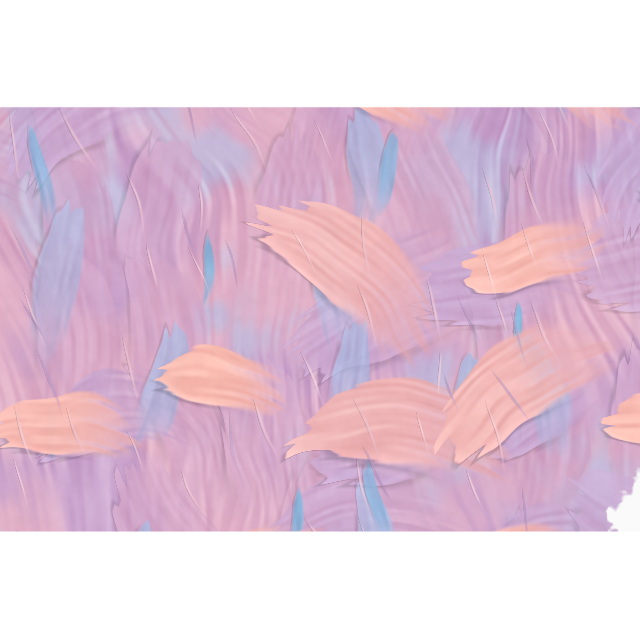
This texture is drawn by a Shadertoy shader. Its source:

```glsl
// Pastel oil paint: peach, lilac and blue brush dabs in a wide panel on white.

// Integer hash: three random values per cell and seed.
vec3 hash3(vec2 cell, float seed) {
    uvec3 v = uvec3(ivec3(floor(vec3(cell, seed))) + 4096);
    v = v * 1664525u + 1013904223u;
    v.x += v.y * v.z; v.y += v.z * v.x; v.z += v.x * v.y;
    v ^= v >> 16u;
    v.x += v.y * v.z; v.y += v.z * v.x; v.z += v.x * v.y;
    return vec3(v & 65535u) / 65535.0;
}

float noise(vec2 p) {
    vec2 i = floor(p), f = fract(p);
    f = f * f * (3.0 - 2.0 * f);
    vec2 e = vec2(0, 1);
    return mix(mix(hash3(i, 0.0).x, hash3(i + e.yx, 0.0).x, f.x),
               mix(hash3(i + e.xy, 0.0).x, hash3(i + e.yy, 0.0).x, f.x), f.y);
}

float fbm(vec2 p) {
    return 0.55 * noise(p) + 0.3 * noise(p * 2.1 + 7.0) + 0.15 * noise(p * 4.3 + 19.0);
}

// One layer of scattered dabs; size is the half length and half width in cells.
void strokes(inout vec3 col, vec2 p, float cell, float seed, float density,
             vec2 angles, vec2 size, vec3 paintA, vec3 paintB, float opacity) {
    vec2 home = floor(p / cell);
    for (int j = -1; j <= 1; j++)
    for (int i = -1; i <= 1; i++) {
        vec2 id = home + vec2(i, j);
        vec3 place = hash3(id, seed), look = hash3(id, seed + 1.0);
        if (place.z > density) continue;

        // Bent local frame, x along the stroke
        float a = mix(angles.x, angles.y, look.x);
        vec2 r = p - (id + 0.25 + 0.5 * place.xy) * cell;
        r = vec2(r.x * cos(a) + r.y * sin(a), r.y * cos(a) - r.x * sin(a));
        vec2 extent = size * cell * (0.75 + 0.45 * look.y);
        vec2 q = r / extent;
        q.y += (look.z - 0.3) * 0.9 * (q.x * q.x - 0.3);

        // Bristle marks tear the ends and thin the trailing half
        float bristle = noise(vec2(q.x * 1.6, q.y * extent.y * 150.0) + 60.0 * look.xy);
        float x = q.x + (bristle - 0.5) * 0.35;
        float d = 1.0 - sqrt(x * x * x * x + q.y * q.y * (1.0 + 0.7 * max(-x, 0.0)));
        float soft = min(0.004 / extent.y, 0.9);
        float body = smoothstep(0.0, soft + 0.35 * smoothstep(-0.2, 0.8, x), d);
        body *= 1.0 - smoothstep(0.0, 1.2, x) * (0.35 + 0.6 * bristle);

        // Shadow under the raised lower rim, light on its inside
        float low = smoothstep(0.1, -0.6, q.y) * smoothstep(0.5, -0.3, x) * opacity;
        col *= 1.0 - 0.17 * low * smoothstep(-0.14, 0.0, d) * (1.0 - body);
        vec3 paint = mix(paintA, paintB, clamp(look.y * 0.6 + 0.4 * smoothstep(-0.3, 0.9, x), 0.0, 1.0));
        paint += (bristle - 0.5) * vec3(0.07, 0.12, 0.11);
        paint += 0.05 * low * smoothstep(0.25, 0.05, d);
        col = mix(col, paint, body * opacity);
    }
}

// Blended lilac ground with steep bristle streaks
vec3 ground(vec2 p) {
    float slant = 0.5 * (noise(p * 3.0 + 31.0) - 0.35);
    float streak = noise(vec2((p.x + slant * p.y) * 125.0, p.y * 10.0));
    vec3 col = mix(vec3(0.79, 0.64, 0.80), vec3(0.88, 0.69, 0.78),
                   smoothstep(0.36, 0.64, fbm(p * 5.0 + 3.0) + 0.12 * (streak - 0.5)));
    col = mix(col, vec3(0.75, 0.73, 0.86),
              0.8 * smoothstep(0.52, 0.7, fbm(p * 5.5 + 43.0) + 0.1 * (streak - 0.5)));
    float wear = smoothstep(0.3, 0.65, noise(p * 6.0 + 11.0));
    return col + (streak - 0.5) * mix(0.03, 0.15, wear) * vec3(0.7, 1.0, 0.7);
}

void mainImage(out vec4 fragColor, in vec2 fragCoord) {
    vec2 uv = fragCoord / iResolution.xy;
    vec2 p = uv + 0.018 * (vec2(noise(uv * 13.0), noise(uv * 13.0 + 50.0)) - 0.5);
    vec3 col = ground(p);

    // Broad lilac and pink underpainting
    strokes(col, p, 0.19, 10.0, 0.7, vec2(-1.75, -1.0), vec2(0.75, 0.36),
            vec3(0.80, 0.62, 0.77), vec3(0.87, 0.69, 0.79), 0.6);
    strokes(col, p, 0.23, 20.0, 0.5, vec2(-0.5, 0.9), vec2(0.6, 0.34),
            vec3(0.77, 0.65, 0.82), vec3(0.82, 0.67, 0.81), 0.7);

    // Blue smears
    strokes(col, p, 0.16, 30.0, 0.22, vec2(-1.9, -1.1), vec2(0.65, 0.2),
            vec3(0.60, 0.72, 0.88), vec3(0.75, 0.73, 0.87), 0.65);
    strokes(col, p, 0.13, 40.0, 0.1, vec2(-1.9, -1.2), vec2(0.5, 0.09),
            vec3(0.45, 0.70, 0.85), vec3(0.62, 0.72, 0.87), 0.8);

    // Thick peach dabs
    strokes(col, p, 0.24, 50.0, 0.72, vec2(-0.75, 0.65), vec2(0.58, 0.25),
            vec3(0.99, 0.75, 0.70), vec3(0.92, 0.70, 0.73), 0.95);

    // Thin pale scratches and violet grooves
    strokes(col, p, 0.09, 60.0, 0.4, vec2(-1.5, -1.0), vec2(0.6, 0.035),
            vec3(0.97, 0.83, 0.86), vec3(0.92, 0.76, 0.83), 0.7);
    strokes(col, p, 0.11, 70.0, 0.25, vec2(-1.5, -0.9), vec2(0.5, 0.03),
            vec3(0.66, 0.56, 0.76), vec3(0.75, 0.61, 0.78), 0.6);

    // Soft canvas grain and a bare, ragged lower right corner
    col += 0.03 * (fbm(uv * 70.0) - 0.5);
    float bare = length((uv - vec2(1.02, 0.16)) * vec2(1.0, 0.8)) + 0.05 * (fbm(uv * 45.0) - 0.5);
    col = mix(vec3(0.98), col, smoothstep(0.062, 0.074, bare));

    // White margins above and below
    float panel = smoothstep(0.333, 0.330, abs(uv.y - 0.501));
    fragColor = vec4(mix(vec3(1.0), clamp(col, 0.0, 1.0), panel), 1.0);
}
```
